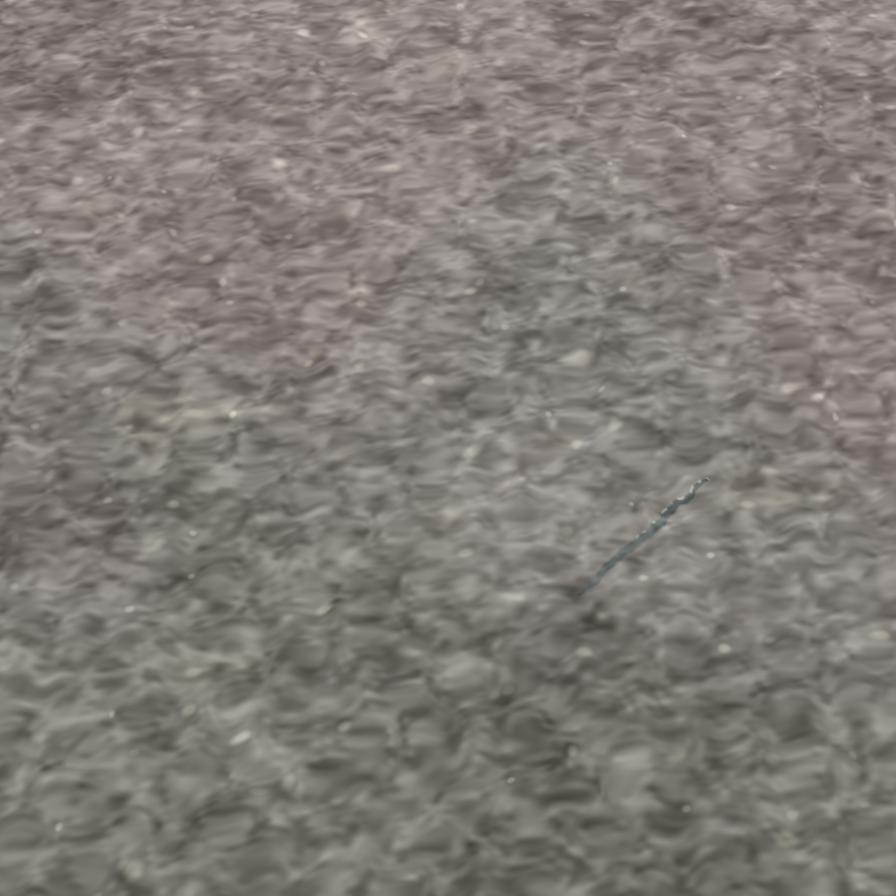
This texture is drawn by a WebGL 2 fragment shader. Its source:

```glsl
#version 300 es
precision highp float;

uniform vec2 u_resolution;
out vec4 fragColor;

const float NEAR_SCALE = 1.22;          // grain scale at the bottom edge
const float SCALE_FALL = 0.44;          // loss of scale towards the top
const float SHEAR = 0.07;               // slight rise of the grains to the right
const vec2 GRAIN_FREQ = vec2(50.0, 100.0);
const vec2 CLUMP_FREQ = vec2(17.0, 36.0);
const vec2 PATCH_FREQ = vec2(3.6, 6.5);
const vec2 PEBBLE_GRID = vec2(17.0, 28.0);
const float GRAIN_AMP = 0.20;
const float FINE_AMP = 0.13;
const float CLUMP_AMP = 0.12;
const float PATCH_AMP = 0.13;
const float PEBBLE_SHARE = 0.30;
const float BASE_LIGHT = 0.482;
const float LIGHT_RISE = 0.075;
const vec3 NEAR_TINT = vec3(0.012, 0.002, -0.023);
const vec3 FAR_TINT = vec3(0.032, -0.004, -0.014);
const vec3 PEBBLE_GAIN = vec3(0.17, 0.17, 0.145);
const vec3 SAND_GAIN = vec3(0.075, 0.07, 0.045);
const vec3 SLIVER_COLOR = vec3(0.35, 0.385, 0.385);
const vec2 SLIVER_START = vec2(0.645, 0.335);
const vec2 SLIVER_END = vec2(0.79, 0.467);
const float SLIVER_WIDTH = 0.0065;

float hash(vec2 p) {
    return fract(sin(dot(p, vec2(12.9898, 78.233))) * 43758.5);
}

float valueNoise(vec2 p) {
    vec2 cell = floor(p);
    vec2 f = fract(p);
    f = f * f * (3.0 - 2.0 * f);
    float low = mix(hash(cell), hash(cell + vec2(1, 0)), f.x);
    float high = mix(hash(cell + vec2(0, 1)), hash(cell + vec2(1, 1)), f.x);
    return mix(low, high, f.y);
}

vec2 rotate(vec2 p, float angle) {
    float c = cos(angle), s = sin(angle);
    return vec2(c * p.x - s * p.y, s * p.x + c * p.y);
}

// Two octaves centred on zero
float layeredNoise(vec2 p) {
    return valueNoise(p) * 0.68 + valueNoise(rotate(p, 0.6) * 2.1 + 7.3) * 0.4 - 0.54;
}

// Perspective view of flat ground
vec2 groundPoint(vec2 uv) {
    float scale = NEAR_SCALE - SCALE_FALL * uv.y;
    vec2 ground = vec2((uv.x - 0.5) / scale, 1.0 / (SCALE_FALL * scale));
    ground.y -= SHEAR * ground.x;
    return ground;
}

// Soft bright stones, at most one per cell
float pebbles(vec2 p) {
    vec2 cell = floor(p);
    float cover = 0.0;
    for (int j = -1; j <= 1; j++) {
        for (int i = -1; i <= 1; i++) {
            vec2 id = cell + vec2(i, j);
            if (hash(id + 3.7) > PEBBLE_SHARE) continue;
            vec2 centre = id + vec2(hash(id + 11.1), hash(id + 23.9));
            float size = mix(0.08, 0.24, pow(hash(id + 31.3), 2.0));
            float d = length((p - centre) * vec2(1.0, 0.85)) / size;
            float stone = 1.0 - smoothstep(0.3, 1.25, d);
            cover = max(cover, stone * mix(0.35, 1.0, hash(id + 47.7)));
        }
    }
    return cover;
}

// Thin tapered shard with a ragged rim: x is the body, y the pale chips
vec2 sliver(vec2 uv) {
    vec2 axis = SLIVER_END - SLIVER_START;
    vec2 offset = uv - SLIVER_START;
    float along = dot(offset, axis) / dot(axis, axis);
    float t = clamp(along, 0.0, 1.0);
    vec2 side = normalize(vec2(-axis.y, axis.x));
    float across = dot(offset, side) + 0.005 * (valueNoise(vec2(t * 22.0, 5.0)) - 0.5);
    float halfWidth = SLIVER_WIDTH * sqrt(max(4.0 * t * (1.0 - t), 0.0));
    float inside = step(0.0, along) * step(along, 1.0);
    float body = 1.0 - smoothstep(halfWidth * 0.4, halfWidth + 0.001, abs(across));
    float rim = 1.0 - smoothstep(0.0, 0.003, abs(across - halfWidth * 0.7));
    float chips = rim * smoothstep(0.5, 0.8, valueNoise(vec2(t * 40.0, 19.0)));
    return vec2(body, chips * smoothstep(0.3, 0.6, t)) * inside;
}

void main() {
    vec2 uv = gl_FragCoord.xy / u_resolution;
    vec2 ground = groundPoint(uv);

    // Bend the layers so no lattice shows
    vec2 bend = vec2(valueNoise(ground * 31.0), valueNoise(ground * 37.0 + 40.0)) - 0.5;
    vec2 bent = ground + bend * vec2(0.022, 0.009);

    // Brightness from coarse to fine
    float patches = layeredNoise(ground * PATCH_FREQ + 2.6);
    float clumps = layeredNoise(bent * CLUMP_FREQ + 13.0);
    float grains = valueNoise(bent * GRAIN_FREQ) - 0.5;
    float fine = valueNoise(rotate(bent * GRAIN_FREQ, 0.35) * 1.9 + 61.0) - 0.5;
    float light = BASE_LIGHT + LIGHT_RISE * (uv.y - 0.5);
    light += PATCH_AMP * patches + CLUMP_AMP * clumps;
    light += GRAIN_AMP * grains + FINE_AMP * fine;

    // Warmer hue with distance, broken into patches
    float warmth = smoothstep(0.15, 0.95, uv.y + 0.7 * layeredNoise(uv * 3.0 + 8.0));
    vec3 color = vec3(light) + mix(NEAR_TINT, FAR_TINT, warmth);

    // Pale sand and loose stones
    float sand = smoothstep(0.72, 0.95, valueNoise(bent * vec2(9.0, 15.0) + 90.0));
    color += SAND_GAIN * sand * (0.6 + grains);
    color += PEBBLE_GAIN * pebbles(bent * PEBBLE_GRID);

    // Dark shard lying on the ground
    vec2 shard = sliver(uv);
    color = mix(color, SLIVER_COLOR + 0.25 * fine, 0.75 * shard.x);
    color += 0.2 * shard.y;

    fragColor = vec4(clamp(color, 0.0, 1.0), 1.0);
}
```
